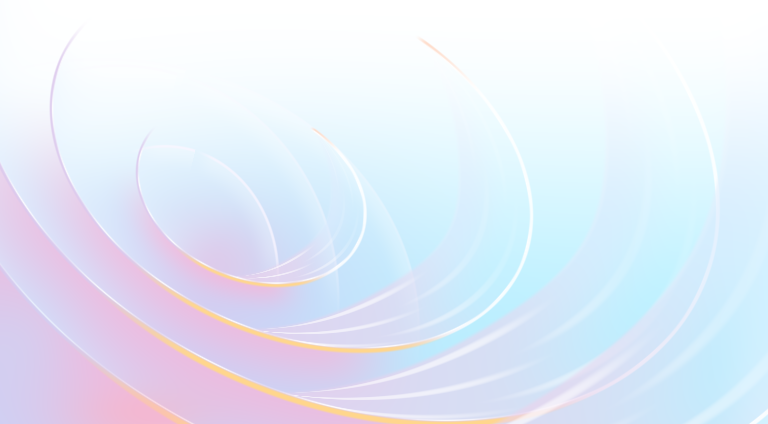
This background is drawn by a Shadertoy shader. Its source:

```glsl
const vec3 WHITE = vec3(1.0);
const vec3 SKY = vec3(0.72, 0.94, 1.0);
const vec3 ICE = vec3(0.90, 0.95, 1.0);
const vec3 LILAC = vec3(0.82, 0.80, 0.95);
const vec3 PERIWINKLE = vec3(0.77, 0.86, 0.98);
const vec3 PINK = vec3(0.95, 0.72, 0.86);
const vec3 CORAL = vec3(0.99, 0.70, 0.76);
const vec3 GOLD = vec3(1.0, 0.84, 0.55);

float glow(vec2 p, vec2 center, vec2 radius) {
    vec2 q = (p - center) / radius;
    return exp(-dot(q, q));
}

// 1 between the ramps lo.x..lo.y and hi.x..hi.y
float window(float x, vec2 lo, vec2 hi) {
    return smoothstep(lo.x, lo.y, x) * (1.0 - smoothstep(hi.x, hi.y, x));
}

float stroke(float d, float halfWidth, float aa) {
    return 1.0 - smoothstep(halfWidth - aa, halfWidth + aa, abs(d));
}

float streaks(float x, float a) {
    float s = sin(x * 17.0 + a * 1.7) + 0.7 * sin(x * 31.0 - a * 2.3 + 1.0);
    return smoothstep(0.5, 1.6, s);
}

// Signed distance and angle for a sheared ellipse; angles run from -4.98 to 1.3
vec2 ringCoords(vec2 p, vec2 center, vec2 size, float shear) {
    vec2 d = p - center;
    vec2 q = vec2(d.x, d.y - shear * d.x) / size;
    float r = max(length(q), 1e-4);
    vec2 n = q / r;
    vec2 slope = vec2(n.x / size.x - shear * n.y / size.y, n.y / size.y);
    float a = atan(q.y, q.x);
    return vec2((r - 1.0) / length(slope), a > 1.3 ? a - 6.28318 : a);
}

vec3 backdrop(vec2 p) {
    vec3 col = mix(SKY, WHITE, smoothstep(0.12, 1.0, p.y));
    col = mix(col, WHITE, 0.6 * glow(p, vec2(0.0, 0.85), vec2(0.65, 0.3)));
    col = mix(col, PERIWINKLE, 0.65 * glow(p, vec2(0.62, 0.3), vec2(0.36, 0.3)));
    col = mix(col, LILAC, 0.8 * glow(p, vec2(0.3, 0.2), vec2(0.42, 0.28)));
    col = mix(col, PINK, 0.45 * glow(p, vec2(0.5, 0.38), vec2(0.15, 0.12)));
    return mix(col, ICE, 0.6 * smoothstep(1.66, 1.82, p.x) * (1.0 - p.y));
}

// Faint rear arc: a soft band fading inward from a thin bright edge
vec3 paintRearArc(vec3 col, vec2 p, vec2 center, vec2 size, float edge, float aa) {
    vec2 ring = ringCoords(p, center, size, 0.0);
    float span = window(ring.y, vec2(-0.15, 0.25), vec2(1.1, 1.3));
    // The arc continues past the angle seam
    span = max(span, window(ring.y, vec2(-4.99, -4.98), vec2(-4.7, -4.35)));
    float band = smoothstep(-0.06, 0.0, ring.x) * (1.0 - smoothstep(0.0, 2.0 * aa, ring.x));
    col = mix(col, WHITE, 0.25 * span * band);
    return mix(col, vec3(0.98, 0.96, 1.0), edge * span * stroke(ring.x, 0.003, aa));
}

vec3 paintRing(vec3 col, vec2 p, vec2 center, vec2 size, float shear, float aa) {
    vec2 ring = ringCoords(p, center, size, shear);
    float d = ring.x;
    float a = ring.y;
    float outside = smoothstep(-aa, aa, d);

    // Tinted body below the rim
    float body = window(a, vec2(-3.3, -2.3), vec2(-1.45, -0.85));
    float depth = clamp(d / (0.42 * size.y), 0.0, 1.0);
    vec3 tint = mix(PINK, LILAC, smoothstep(0.0, 0.9, depth));
    tint = mix(tint, PERIWINKLE, smoothstep(-1.5, -0.9, a));
    col = mix(col, tint, 0.8 * outside * body * (1.0 - 0.6 * depth));

    // Pale reflection just inside the left rim
    float leftSide = window(a, vec2(-3.6, -3.2), vec2(-2.5, -1.9));
    col = mix(col, ICE, 0.45 * leftSide * (1.0 - outside) * exp(d / 0.06));

    // Translucent crescent, open toward the rim in its upper half
    float t = clamp((a + 1.75) / 2.75, 0.0, 1.0);
    float width = 0.34 * size.x * sin(3.14159 * t) + 0.001;
    float k = d / width;
    float low = 1.0 - smoothstep(-1.2, -0.25, a);
    float inside = smoothstep(-width - 2.0 * aa, -width + 0.008, d) * (1.0 - outside);
    inside *= step(0.001, t) * step(t, 0.999);
    float veil = mix(1.0 - smoothstep(-0.95, -0.3, k), 0.9, low);
    vec3 sheet = mix(mix(ICE, PERIWINKLE, 0.35), mix(PINK, ICE, 0.45), low);
    sheet = mix(sheet, WHITE, smoothstep(0.45, 0.95, p.y));
    col = mix(col, sheet, 0.65 * inside * veil);
    col = mix(col, WHITE, inside * streaks(k, a) * mix(0.12, 0.6, low));

    // Glass rim with gold underside and coral tip
    float visible = window(a, vec2(-3.75, -3.35), vec2(0.97, 1.03));
    visible *= 1.0 - smoothstep(0.9, 1.0, p.y);
    float gold = window(a, vec2(-2.35, -1.95), vec2(-1.2, -0.8));
    float halfWidth = 0.0025 + 0.003 * size.x * (0.5 + gold);
    vec3 rim = mix(mix(LILAC, PINK, 0.3), WHITE, smoothstep(-1.3, -0.7, a));
    rim = mix(rim, mix(GOLD, CORAL, 0.5), 0.7 * smoothstep(0.65, 1.0, a));
    col = mix(col, rim, 0.85 * visible * stroke(d, halfWidth, aa));
    col = mix(col, GOLD, gold * stroke(d - 0.4 * halfWidth, halfWidth, 1.5 * aa));
    float shine = 0.65 + 0.35 * sin(a * 19.0 + size.x * 8.0);
    return mix(col, WHITE, shine * visible * stroke(d + halfWidth, 0.0015, aa));
}

void mainImage(out vec4 fragColor, in vec2 fragCoord) {
    vec2 p = fragCoord / iResolution.y;
    p.x *= 1.8156 * iResolution.y / iResolution.x;
    float aa = 1.0 / iResolution.y;
    vec3 col = backdrop(p);

    // Rear arcs
    col = paintRearArc(col, p, vec2(0.24, 0.22), vec2(0.75, 0.64), 0.15, aa);
    col = paintRearArc(col, p, vec2(0.28, 0.29), vec2(0.52, 0.555), 0.25, aa);
    col = paintRearArc(col, p, vec2(0.39, 0.35), vec2(0.267, 0.305), 0.7, aa);

    // Glass rings from the inner one outward
    col = paintRing(col, p, vec2(0.594, 0.545), vec2(0.27, 0.211), -0.183, aa);
    col = paintRing(col, p, vec2(0.689, 0.618), vec2(0.568, 0.4245), -0.224, aa);
    col = paintRing(col, p, vec2(0.814, 0.698), vec2(0.884, 0.67), -0.213, aa);
    col = paintRing(col, p, vec2(0.92, 0.741), vec2(1.132, 0.91), -0.174, aa);

    // Warm and cool light in the lower corner
    col = mix(col, CORAL, 0.5 * glow(p, vec2(0.33, 0.02), vec2(0.16, 0.07)));
    col = mix(col, PERIWINKLE, 0.45 * glow(p, vec2(0.05, 0.2), vec2(0.14, 0.16)));
    fragColor = vec4(col, 1.0);
}
```
